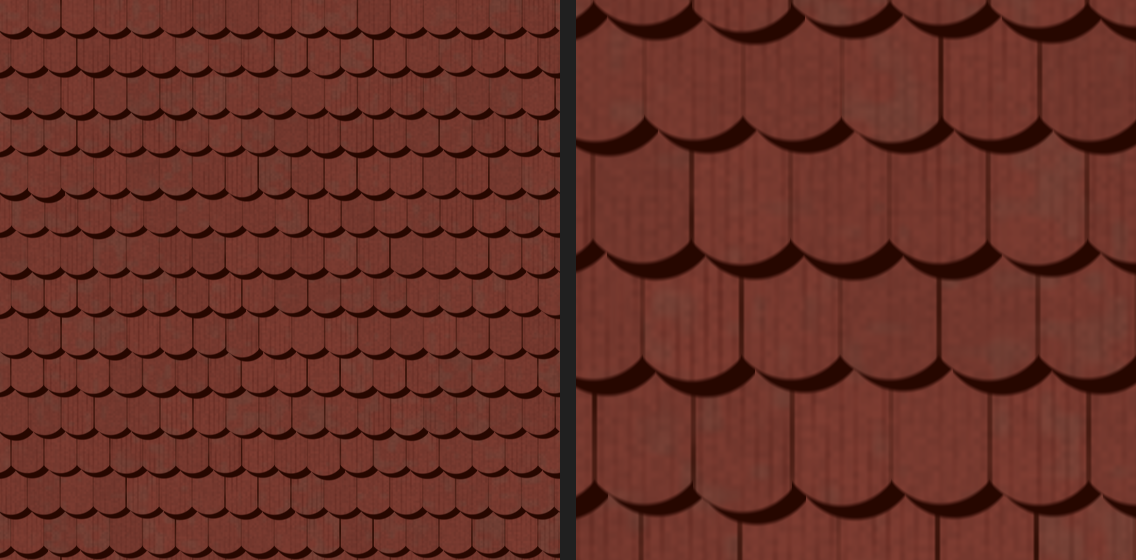
Left: the whole. Right: its middle third, enlarged.
This pattern is drawn by a Shadertoy shader. Its source:

```glsl
#define COLS 17.0
#define ROWS 14.0
#define ARC_RADIUS 0.64      // tile widths
#define SHADOW_RIGHT 0.14    // tile widths
#define SHADOW_DOWN 0.15     // tile widths
#define SEAM_HALF 0.042      // tile widths, with its soft flank
#define GROOVES 7.0          // wood grooves per tile
#define SOFTNESS 0.0019      // edge blur, canvas heights
#define CLAY vec3(0.456, 0.221, 0.181)
#define DUSTY vec3(0.440, 0.245, 0.203)
#define SEAM_COLOR vec3(0.19, 0.055, 0.02)
#define SHADOW_COLOR vec3(0.150, 0.026, 0.0)

const float WIDTH_IN_ROWS = ROWS / COLS;

float hash(vec2 p, float seed) {
    vec3 q = fract(vec3(p.xyx + seed * 7.31) * vec3(0.1031, 0.1030, 0.0973));
    q += dot(q, q.yzx + 33.33);
    return fract((q.x + q.y) * q.z);
}

// Value noise that wraps after 'period' cells
float noise(vec2 p, vec2 period, float seed) {
    vec2 i = floor(p), f = fract(p);
    f = f * f * (3.0 - 2.0 * f);
    vec2 a = mod(i, period), b = mod(i + 1.0, period);
    return mix(mix(hash(a, seed), hash(vec2(b.x, a.y), seed), f.x),
               mix(hash(vec2(a.x, b.y), seed), hash(b, seed), f.x), f.y);
}

// Position across the tile (-0.5 to 0.5), then its wrapped column and row
vec3 tileAt(float row, float x) {
    float wrappedRow = mod(row, ROWS);
    float wander = 0.04 * (hash(vec2(wrappedRow, 3.0), 1.0) - 0.5);
    x += 0.66 - 0.5 * mod(row, 2.0) + wander;
    return vec3(fract(x) - 0.5, mod(floor(x), COLS), wrappedRow);
}

// Height of the rounded lower end, in rows
float lowerEdge(float row, vec3 tile) {
    float arc = ARC_RADIUS - sqrt(ARC_RADIUS * ARC_RADIUS - tile.x * tile.x);
    float rowShift = 0.03 * (hash(vec2(tile.z, 9.0), 2.0) - 0.5) - 0.03 * mod(row, 2.0);
    float slip = 0.025 * (hash(tile.yz, 3.0) - 0.5)
               - 0.05 * step(0.97, hash(tile.yz, 4.0));
    return row + 0.16 + arc * WIDTH_IN_ROWS + rowShift + slip;
}

vec3 tileColor(vec3 tile, float height, vec2 uv) {
    // Tint and brightness, from whole tiles down to fine mottling
    float tint = 0.65 * noise(uv * 70.0, vec2(70.0), 5.0) + 0.35 * hash(tile.yz, 6.0);
    vec3 color = mix(CLAY, DUSTY, smoothstep(0.5, 0.85, tint));
    color *= 1.0 + 0.05 * (hash(tile.yz, 14.0) - 0.5);
    color *= 1.0 + 0.09 * (noise(uv * 250.0, vec2(250.0), 7.0) - 0.5);

    // Straight vertical grooves, stronger on some tiles
    float seed = floor(hash(tile.yz, 8.0) * 50.0);
    float g = (tile.x + 0.5) * GROOVES;
    float fade = noise(vec2(floor(g) + seed, height * 2.0 + seed), vec2(512.0), 9.0);
    float groove = 1.0 - smoothstep(0.02, 0.34, abs(fract(g) - 0.5));
    float roughness = mix(0.15, 1.0, hash(tile.yz, 11.0));
    color *= 1.0 + roughness * (vec3(0.03, 0.015, 0.015)
                              - vec3(0.13, 0.20, 0.22) * groove * fade);

    // Seam shared with the neighbouring tile, bold at a few joints only
    float joint = mod(tile.y + step(0.0, tile.x), COLS);
    float boldness = hash(vec2(joint, tile.z), 12.0);
    float strength = mix(0.25, 0.95, boldness * boldness);
    strength *= mix(0.7, 1.1, noise(vec2(joint, height * 4.0), vec2(512.0), 15.0));
    float seam = 1.0 - smoothstep(0.008, SEAM_HALF, 0.5 - abs(tile.x));
    return mix(color, SEAM_COLOR, min(seam * strength, 1.0));
}

void mainImage(out vec4 fragColor, in vec2 fragCoord) {
    vec2 uv = fragCoord / iResolution.xy;
    vec2 p = uv * vec2(COLS, ROWS);
    float blur = ROWS * max(SOFTNESS, 0.8 / iResolution.y);
    vec3 color = CLAY;

    // Lay rows from the lowest upward, each over the shadow it casts
    for (int k = -1; k <= 1; k++) {
        float row = floor(p.y) + float(k);
        vec3 tile = tileAt(row, p.x);
        float edge = lowerEdge(row, tile);

        vec3 caster = tileAt(row, p.x - SHADOW_RIGHT);
        float depth = SHADOW_DOWN * WIDTH_IN_ROWS * mix(0.75, 1.15, hash(caster.yz, 13.0));
        float shadowEdge = min(lowerEdge(row, caster) - depth, edge);
        float shadow = smoothstep(-blur, blur, p.y - shadowEdge);
        color = mix(color, SHADOW_COLOR, shadow);

        float cover = smoothstep(-blur, blur, p.y - edge);
        color = mix(color, tileColor(tile, p.y - row, uv), cover);
    }
    fragColor = vec4(color, 1.0);
}
```
